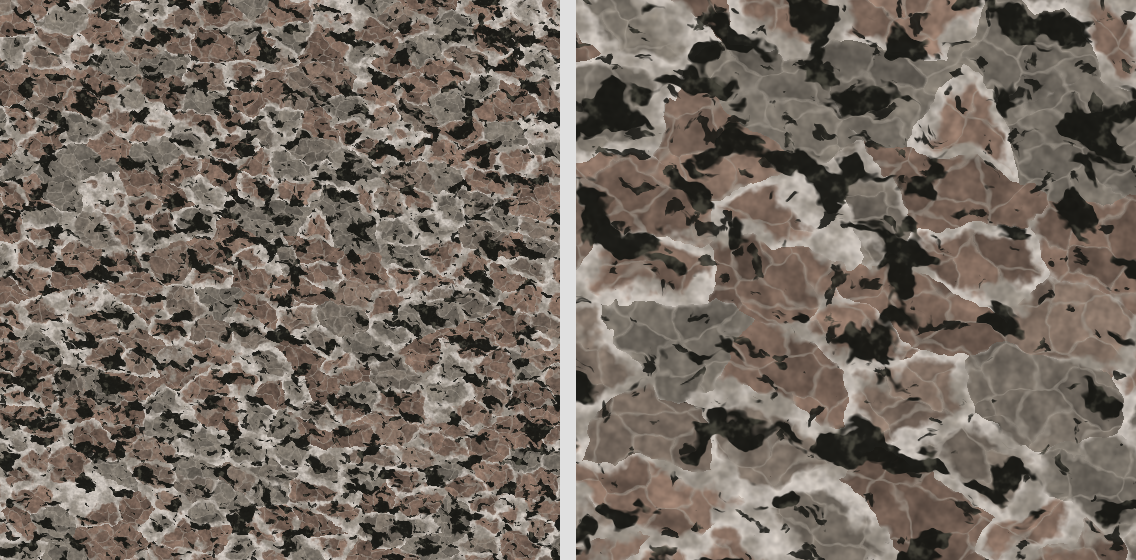
Left: the whole. Right: its middle third, enlarged.
Give the GLSL for this texture, as a WebGL 2 fragment shader.

```glsl
#version 300 es
precision highp float;
// Polished granite: brown and grey feldspar grains in pale quartz with black mica flecks.

uniform vec2 u_resolution;
out vec4 fragColor;

const float TAU = 6.2831853;
const float FABRIC_TILT = -0.22;              // direction of the long grain axes
const vec2 GRAIN_FREQ = vec2(15.0, 22.0);     // feldspar grains per canvas
const vec2 FACET_FREQ = vec2(36.0, 48.0);     // broken facets inside the grains
const vec2 MICA_FREQ = vec2(21.0, 33.0);
const vec2 SPECK_FREQ = vec2(58.0, 76.0);
const float MICA_LEVEL = 0.37;                // higher means less mica
const float SPECK_LEVEL = 0.60;
const float FINE_GRAIN = 0.085;
const vec3 QUARTZ_PALE = vec3(0.79, 0.76, 0.73);
const vec3 QUARTZ_DULL = vec3(0.58, 0.55, 0.51);
const vec3 FELDSPAR_BROWN = vec3(0.51, 0.415, 0.36);
const vec3 FELDSPAR_GREY = vec3(0.42, 0.395, 0.36);
const vec3 MICA_BLACK = vec3(0.09, 0.09, 0.075);
const vec3 MICA_SHEEN = vec3(0.24, 0.235, 0.20);

vec2 hash2(vec2 p) {
  vec3 q = fract(p.xyx * vec3(0.1031, 0.1030, 0.0973));
  q += dot(q, q.yzx + 33.33);
  return fract((q.xx + q.yz) * q.zy);
}

float cornerSlope(vec2 cell, vec2 offset) {
  float angle = TAU * hash2(cell).x;
  return dot(vec2(cos(angle), sin(angle)), offset);
}

// Gradient noise, roughly -1 to 1
float gradientNoise(vec2 p) {
  vec2 i = floor(p), f = fract(p);
  vec2 u = f * f * f * (f * (f * 6.0 - 15.0) + 10.0);
  vec2 e = vec2(1.0, 0.0);
  float low = mix(cornerSlope(i, f), cornerSlope(i + e, f - e), u.x);
  float high = mix(cornerSlope(i + e.yx, f - e.yx), cornerSlope(i + e.xx, f - e.xx), u.x);
  return 1.5 * mix(low, high, u.y);
}

float fractalNoise(vec2 p) {
  float sum = 0.0, amplitude = 1.0;
  for (int octave = 0; octave < 4; octave++) {
    sum += amplitude * gradientNoise(p);
    p = mat2(1.6, 1.2, -1.2, 1.6) * p + 17.3;
    amplitude *= 0.5;
  }
  return sum;
}

// Voronoi grains: x = gap to the border, yz = random pair of the grain
vec3 grains(vec2 p) {
  vec2 base = floor(p), nearestCell = base;
  float nearest = 9.0, second = 9.0;
  for (int y = -1; y <= 1; y++) {
    for (int x = -1; x <= 1; x++) {
      vec2 cell = base + vec2(x, y);
      float d = distance(p, cell + hash2(cell));
      if (d < nearest) {
        second = nearest;
        nearest = d;
        nearestCell = cell;
      } else {
        second = min(second, d);
      }
    }
  }
  return vec3(second - nearest, hash2(nearestCell + 71.7));
}

// Fine parallel cleavage lines, turned differently in each grain
float cleavage(vec2 p, float turn) {
  float a = turn * TAU;
  vec2 q = mat2(cos(a), -sin(a), sin(a), cos(a)) * p;
  return gradientNoise(q * vec2(35.0, 170.0) + turn * 40.0);
}

void main() {
  vec2 uv = gl_FragCoord.xy / u_resolution.y;
  float c = cos(FABRIC_TILT), s = sin(FABRIC_TILT);
  vec2 p = mat2(c, -s, s, c) * uv + 3.0;

  // Ragged outlines
  vec2 wobble = vec2(fractalNoise(p * 30.0), fractalNoise(p * 30.0 + 51.0));
  vec2 warped = p + 0.007 * wobble;
  float rough = fractalNoise(p * 64.0 + 9.0);
  float fine = gradientNoise(p * 190.0) + 0.6 * gradientNoise(p * 310.0 + 5.0);

  // Pale quartz ground
  float cloud = fractalNoise(p * vec2(32.0, 42.0) + 23.0);
  vec3 color = mix(QUARTZ_DULL, QUARTZ_PALE, smoothstep(-0.75, 0.45, cloud + 0.3 * rough));

  // Feldspar grains with cracked, streaked faces
  vec3 grain = grains(warped * GRAIN_FREQ);
  vec3 facet = grains(warped * FACET_FREQ + 13.0);
  vec3 feldspar = mix(FELDSPAR_BROWN, FELDSPAR_GREY, smoothstep(0.45, 0.75, grain.z));
  float shade = 0.92 + 0.30 * (facet.y - 0.5) + 0.26 * (grain.z - 0.4);
  shade += 0.10 * cleavage(p, grain.y) + 0.09 * rough;
  feldspar *= shade;
  float crack = 1.0 - smoothstep(0.0, 0.13, facet.x + 0.06 * rough);
  feldspar = mix(feldspar, QUARTZ_DULL * 1.08, 0.55 * crack);
  float body = grain.x + 0.13 * rough + 0.16 * cloud + 0.42 * (grain.y - 0.36);
  color = mix(color, feldspar, 0.95 * smoothstep(0.08, 0.27, body));

  // Mica in clustered flecks and small specks
  float cluster = gradientNoise(p * 5.0 + 31.0);
  float patches = fractalNoise(warped * MICA_FREQ + 40.0) + 0.20 * cluster;
  float specks = fractalNoise(warped * SPECK_FREQ + 87.0) + 0.22 * cluster;
  float mica = smoothstep(MICA_LEVEL - 0.06, MICA_LEVEL + 0.09, patches);
  mica = max(mica, 0.9 * smoothstep(SPECK_LEVEL - 0.08, SPECK_LEVEL + 0.12, specks));
  vec3 flake = mix(MICA_BLACK, MICA_SHEEN, smoothstep(0.1, 0.9, rough + 0.3 * fine));
  color = mix(color, flake, 0.96 * mica);

  // Crystalline grain of the polished face
  color *= 1.0 + FINE_GRAIN * fine + 0.05 * rough;
  fragColor = vec4(clamp(color, 0.0, 1.0), 1.0);
}
```
